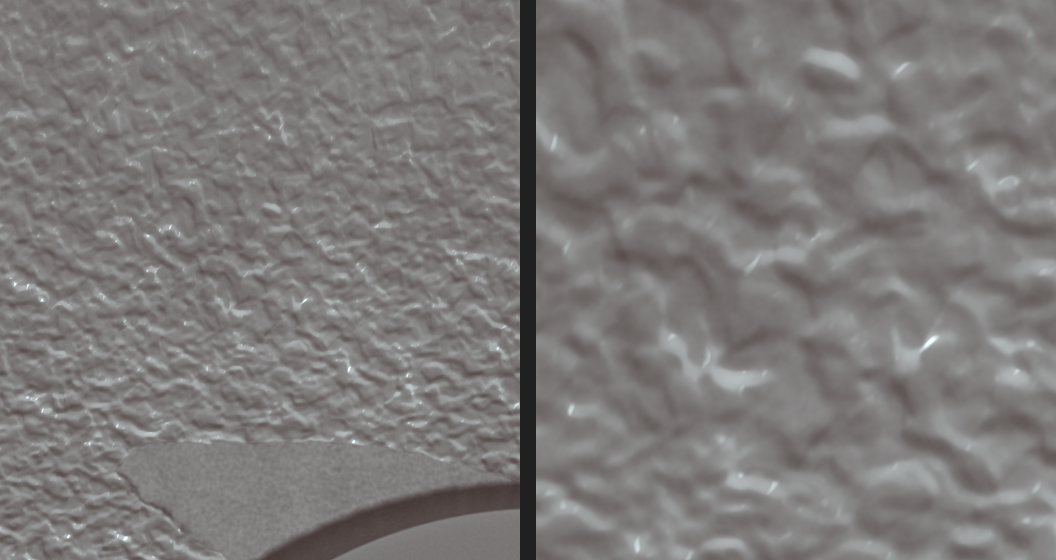
Left: the whole. Right: its middle third, enlarged.
Write a Shadertoy shader that draws this texture.

```glsl
// Knobbly grey plaster ceiling with a bare patch and the rim of a round fitting.

vec2 randomGradient(vec2 cell) {
    vec2 k = vec2(dot(cell, vec2(127.1, 311.7)), dot(cell, vec2(269.5, 183.3)));
    return 2.0 * fract(sin(k) * 43758.5) - 1.0;
}

float gradientNoise(vec2 p) {
    vec2 i = floor(p), f = fract(p);
    vec2 u = f * f * f * (f * (f * 6.0 - 15.0) + 10.0);
    float a = dot(randomGradient(i), f);
    float b = dot(randomGradient(i + vec2(1, 0)), f - vec2(1, 0));
    float c = dot(randomGradient(i + vec2(0, 1)), f - vec2(0, 1));
    float d = dot(randomGradient(i + vec2(1, 1)), f - vec2(1, 1));
    return mix(mix(a, b, u.x), mix(c, d, u.x), u.y);
}

// Soft step that turns noise into rounded islands.
float island(float n, float softness) {
    return n / sqrt(n * n + softness * softness);
}

// Merged blobs with smaller knobs between them; they shrink towards the bottom.
float plasterHeight(vec2 p) {
    vec2 q = vec2(p.x * 27.0, 38.0 * p.y - 8.0 * p.y * p.y);
    q = mat2(0.8, 0.6, -0.6, 0.8) * q;
    q += 0.25 * vec2(gradientNoise(q * 0.8 + 17.0), gradientNoise(q * 0.8 + 53.0));
    float blobs = gradientNoise(q) + 0.3 * gradientNoise(q * 2.2 + 9.0);
    float knobs = gradientNoise(q * 1.7 + 31.0) - 0.08;
    return 0.5 * island(blobs + 0.03, 0.15) + 0.25 * island(knobs, 0.16) + 0.3 * blobs;
}

// Signed distance to the bare patch, negative inside.
float patchDistance(vec2 p) {
    float x = p.x - 0.2;
    float bend = max(p.x - 0.52, 0.0);
    float top = p.y - 0.21 + 0.45 * bend * bend;
    float lower = 0.73 * (0.16 - 0.95 * x + 0.9 * x * x - p.y);
    float corner = 0.76 * (p.y - 0.16 - 0.85 * x);
    float ragged = 0.01 * gradientNoise(p * 22.0) + 0.006 * gradientNoise(p * 60.0);
    return max(max(top, lower), corner) + ragged;
}

float plasterLight(vec2 p) {
    // Light comes from below left, so upper right flanks darken.
    vec2 toLight = 0.0035 * vec2(0.3, 0.95);
    float height = plasterHeight(p);
    float slope = plasterHeight(p + toLight) - plasterHeight(p - toLight);
    float strength = mix(1.25, 0.75, smoothstep(0.1, 1.0, p.y));
    float light = 0.485 + 0.165 * strength * slope / (1.0 + 0.5 * abs(slope));
    light += 0.012 * height;

    // Clustered sheen and small slanted glints on lit flanks.
    float sheen = smoothstep(-0.15, 0.45, gradientNoise(p * vec2(13.0, 16.0) + 4.0));
    float lit = smoothstep(0.05, 0.5, slope);
    vec2 streak = vec2(p.x * 0.85 - p.y * 0.53, p.x * 0.53 + p.y * 0.85);
    float sparkle = gradientNoise(streak * vec2(150.0, 75.0));
    light += strength * sheen * (0.03 + 0.08 * lit);
    light += strength * lit * (0.15 + sheen) * 0.28 * smoothstep(0.15, 0.5, sparkle);
    return light;
}

void mainImage(out vec4 fragColor, in vec2 fragCoord) {
    vec2 p = fragCoord / iResolution.y;
    float fine = gradientNoise(p * 230.0) + 0.6 * gradientNoise(p * 120.0 + 5.0);

    float light = plasterLight(p);
    light += 0.035 * gradientNoise(p * 4.0) + 0.02 * (0.5 - p.y);

    // Bare patch: mottled fill, pale lip, shadow along its lower left edge.
    float d = patchDistance(p);
    float mottled = 0.508 + 0.04 * gradientNoise(p * vec2(50.0, 65.0))
                  + 0.06 * gradientNoise(p * 120.0) + 0.04 * gradientNoise(p * 12.0);
    light = mix(light, mottled, smoothstep(0.003, -0.003, d));
    light += 0.05 * exp(-pow((d - 0.004) / 0.003, 2.0));
    float lowerLeft = smoothstep(0.165, 0.145, p.y) * smoothstep(0.42, 0.28, p.x);
    light -= 0.16 * lowerLeft * exp(-pow((d + 0.004) / 0.006, 2.0))
           * smoothstep(-0.4, 0.2, gradientNoise(p * 30.0 + 2.0));

    // Round fitting: soft dark side wall, then its smooth pale face.
    float wall = length(p - vec2(0.95, -0.795)) - 0.936;
    float face = length(p - vec2(0.97, -0.73)) - 0.822;
    wall += 0.005 * gradientNoise(p * 35.0);
    float wallLight = 0.275 + 0.05 * smoothstep(0.0, -0.05, wall)
                    + 0.02 * gradientNoise(p * vec2(45.0, 15.0));
    light = mix(light, wallLight, smoothstep(0.009, -0.011, wall));
    float faceLight = 0.475 + 0.04 * exp(face * 60.0);
    light = mix(light, faceLight, smoothstep(0.003, -0.003, face));

    light += 0.016 * fine;

    // Shadows lean brown, highlights lean faintly blue.
    vec3 color = light + (light - 0.56) * vec3(0.0, 0.17, 0.2);
    fragColor = vec4(clamp(color, 0.0, 1.0), 1.0);
}
```
